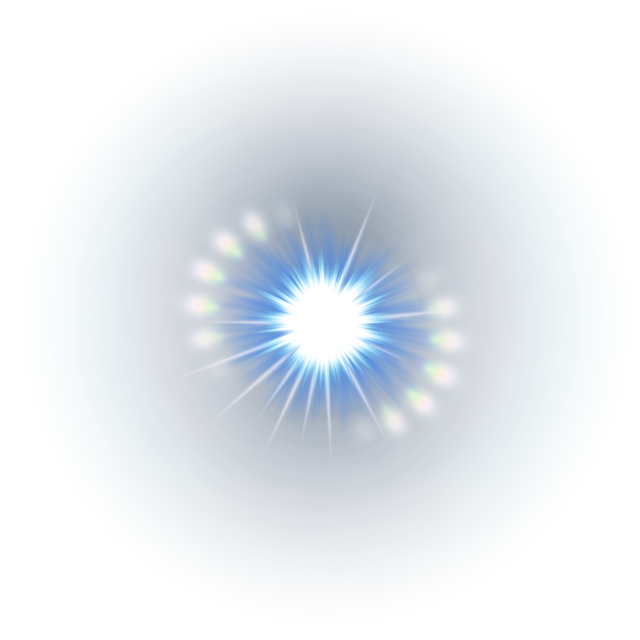
Write a Shadertoy shader that draws this background.

```glsl
// Draws a blue-white starburst with prismatic arcs inside a soft grey halo.
#define CENTER vec2(0.007, -0.005)
#define HALO_CENTER vec2(0.010, 0.002)
#define HALO_RADIUS 0.49
#define HALO_DEPTH 0.60
#define CORE_RADIUS 0.074
#define BLUE vec3(0.33, 0.55, 0.87)
#define CYAN vec3(0.58, 0.90, 1.0)
#define RAY_COLOR vec3(0.97, 0.95, 0.98)
#define ARC_START 1.92
#define ARC_STEP 0.27
#define ARC_AXIS 2.73

const int RAY_COUNT = 13;
// Angle in radians, length
const vec2 RAYS[RAY_COUNT] = vec2[RAY_COUNT](
    vec2(1.19, 0.24), vec2(1.82, 0.21), vec2(0.10, 0.25), vec2(3.50, 0.28),
    vec2(3.86, 0.27), vec2(4.28, 0.25), vec2(4.52, 0.21), vec2(4.76, 0.24),
    vec2(5.20, 0.23), vec2(4.10, 0.20), vec2(5.85, 0.15), vec2(3.13, 0.21),
    vec2(0.66, 0.17));

vec2 direction(float angle) { return vec2(cos(angle), sin(angle)); }

vec2 gradientAt(vec2 cell) {
    vec3 h = fract(cell.xyx * vec3(0.1031, 0.1030, 0.0973));
    h += dot(h, h.yzx + 33.33);
    return direction(6.28318 * fract((h.x + h.y) * h.z));
}

// Gradient noise, about -0.7 to 0.7
float noise(vec2 p) {
    vec2 i = floor(p), f = fract(p);
    vec2 u = f * f * f * (f * (f * 6.0 - 15.0) + 10.0);
    vec2 e = vec2(0.0, 1.0);
    return mix(mix(dot(gradientAt(i), f), dot(gradientAt(i + e.yx), f - e.yx), u.x),
               mix(dot(gradientAt(i + e.xy), f - e.xy), dot(gradientAt(i + 1.0), f - 1.0), u.x), u.y);
}

vec3 halo(vec2 p) {
    float r = length(p);
    vec2 dir = p / max(r, 1e-4);
    float side = dir.x * dir.x;
    float fade = pow(max(1.0 - max(r, 0.15) / HALO_RADIUS, 0.0), 1.5);
    float depth = HALO_DEPTH * fade * mix(1.0, 0.66, side);
    depth *= 1.0 + 0.10 * dir.y + 0.05 * noise(p * 16.0)
           + 0.05 * noise(dir * 2.0 + r * 50.0);
    vec3 tint = mix(vec3(1.13, 1.0, 0.84), vec3(1.5, 0.8, 0.6),
                    side * smoothstep(0.25, 0.42, r));
    return 1.0 - depth * tint;
}

// Streaked blue cloud around the core
vec3 addCloud(vec3 col, float r, vec2 dir) {
    float streak = noise(dir * 7.0 + r * 9.0) + 0.6 * noise(dir * 19.0 + 5.0);
    float along = dot(dir, direction(ARC_AXIS));
    float reach = 1.0 + 0.22 * streak + 0.16 * (along * along - 0.5);
    float cloud = 1.0 - smoothstep(0.065, 0.175, r / reach);
    return mix(col, BLUE, cloud * (0.88 + 0.15 * streak));
}

// Soft white spots with a spectrum towards the core, mirrored through the center
vec3 addArcs(vec3 col, vec2 p) {
    vec2 q = dot(p, direction(ARC_AXIS)) < 0.0 ? -p : p;
    for (int i = 0; i < 7; i++) {
        float bump = sin(3.14159 * float(i) / 6.0);
        vec2 u = direction(ARC_START + ARC_STEP * float(i));
        float across = dot(q, vec2(-u.y, u.x));
        float along = dot(q, u) - (0.177 + 0.025 * bump);
        float strength = 0.22 + 0.72 * sqrt(max(bump, 0.0));
        float glow = exp(-pow(across / 0.016, 2.0) - pow(along / 0.021, 2.0));
        col = mix(col, vec3(1.0), min(glow * 1.15, 1.0) * strength);
        // Red outside, then yellow, green and cyan inside
        float s = (along + 0.018) / 0.022;
        vec3 spectrum = 0.5 + 0.5 * cos(2.2 * (s - vec3(0.9, 0.0, -0.9)));
        spectrum = mix(vec3(0.86), mix(vec3(0.62), vec3(1.0), spectrum), 0.8);
        float body = exp(-pow(across / 0.012, 2.0) - pow(s / 1.1, 2.0));
        col = mix(col, spectrum, 0.55 * body * strength * bump);
        float spark = exp(-pow(across / 0.006, 2.0) - pow((along + 0.022) / 0.010, 2.0));
        col = mix(col, vec3(0.96, 1.0, 0.84), 0.6 * spark * bump);
    }
    return col;
}

vec3 addRays(vec3 col, vec2 p) {
    for (int i = 0; i < RAY_COUNT; i++) {
        vec2 u = direction(RAYS[i].x);
        float reach = RAYS[i].y;
        float along = dot(p, u);
        float across = dot(p, vec2(-u.y, u.x));
        float width = 0.0012 + 0.0040 * clamp(1.0 - along / reach, 0.0, 1.0);
        float span = smoothstep(0.03, 0.09, along) * (1.0 - smoothstep(0.45 * reach, reach, along));
        col = mix(col, RAY_COLOR, 0.68 * span * exp(-pow(across / width, 2.0)));
    }
    return col;
}

// White center with jagged cyan tips
vec3 addCore(vec3 col, float r, vec2 dir) {
    float spikes = 0.30 * noise(dir * 6.0 + 2.0) + 0.42 * noise(dir * 13.0 + 7.0)
                 + 0.18 * noise(dir * 27.0);
    float t = r / (CORE_RADIUS * (1.0 + spikes));
    col = mix(col, CYAN, 0.9 * (1.0 - smoothstep(0.85, 1.40, t)));
    col = mix(col, vec3(1.0), 1.0 - smoothstep(0.72, 1.12, t));
    return mix(col, vec3(1.0), exp(-pow(r / 0.062, 6.0)));
}

void mainImage(out vec4 fragColor, in vec2 fragCoord) {
    vec2 uv = (fragCoord - 0.5 * iResolution.xy) / min(iResolution.x, iResolution.y);
    vec2 p = uv - CENTER;
    float r = length(p);
    vec2 dir = p / max(r, 1e-4);
    vec3 col = halo(uv - HALO_CENTER);
    col = addCloud(col, r, dir);
    col = addArcs(col, p);
    col = addRays(col, p);
    col = addCore(col, r, dir);
    fragColor = vec4(clamp(col, 0.0, 1.0), 1.0);
}
```
